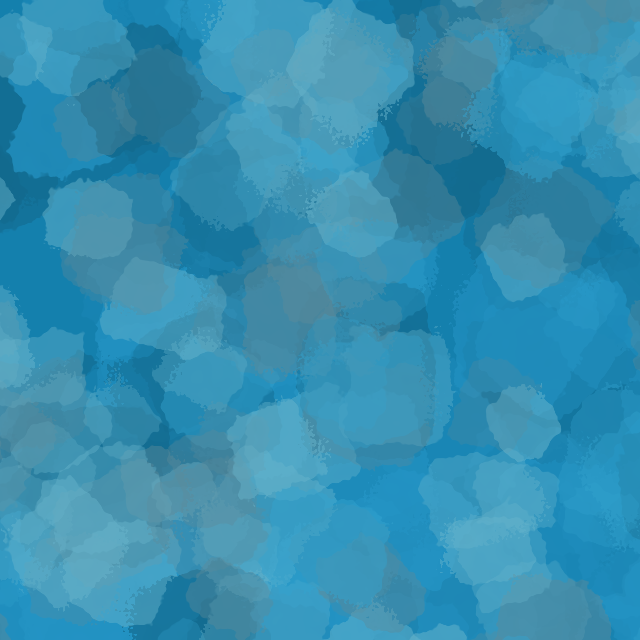
A Shadertoy shader for this background:

```glsl
// Layered translucent paint dabs in blues: a broad wash of deep and bright
// strokes, then clusters of smaller pale and grey dabs on top. Dabs sit on
// jittered grids; shared noise fields, mixed per dab, tear their outlines.

const vec3 BASE   = vec3(0.08, 0.50, 0.68);
const vec3 SHADOW = vec3(0.07, 0.41, 0.55);
const vec3 BRIGHT = vec3(0.14, 0.58, 0.77);
const vec3 PALE   = vec3(0.41, 0.71, 0.80);
const vec3 SKY    = vec3(0.20, 0.64, 0.81);
const vec3 GREY   = vec3(0.36, 0.54, 0.60);

const int   LAYERS      = 3;       // grids of each kind
const float WASH_CELL   = 0.21;
const vec2  WASH_RADIUS = vec2(0.075, 0.130);
const vec2  WASH_ALPHA  = vec2(0.30, 0.75);
const float DAB_CELL    = 0.15;
const vec2  DAB_RADIUS  = vec2(0.042, 0.092);
const vec2  DAB_ALPHA   = vec2(0.24, 0.50);
const vec2  DAB_CHANCE  = vec2(0.20, 0.95); // sparse and crowded regions
const float LOBES       = 0.34;    // coarse outline warp, relative to radius
const float TEAR        = 0.014;   // medium outline warp
const float FRAY        = 0.007;   // fine outline warp
const float SPECKLE     = 0.035;   // dry-brush breakup
const float MOTTLE      = 0.07;    // uneven paint density

// Noise shared by every dab at one point of the canvas
struct Fields { vec2 lobes, tear, fray, dry, speckle; float density; };

vec4 random4(vec2 p) {
    vec4 h = fract(p.xyxy * vec4(0.1031, 0.1030, 0.0973, 0.1099));
    h += dot(h, h.wzxy + 33.33);
    return fract((h.xxyz + h.yzzw) * h.zywx);
}

vec2 cornerSlopes(vec2 corner, vec2 offset) {
    vec4 g = random4(corner) * 2.0 - 1.0;
    return vec2(dot(g.xy, offset), dot(g.zw, offset));
}

// Two independent channels of gradient noise
vec2 gradientNoise(vec2 p) {
    vec2 i = floor(p), f = p - i;
    vec2 s = f * f * f * (f * (f * 6.0 - 15.0) + 10.0);
    vec2 e = vec2(1, 0);
    vec2 low  = mix(cornerSlopes(i, f), cornerSlopes(i + e, f - e), s.x);
    vec2 high = mix(cornerSlopes(i + e.yx, f - e.yx),
                    cornerSlopes(i + 1.0, f - 1.0), s.x);
    return mix(low, high, s.y);
}

// Coverage of one torn dab, 0 to 1; q is the offset from its centre
float dabMask(vec2 q, float radius, vec2 dir, float stretch, Fields f) {
    q = vec2(dot(q, dir) * stretch, (q.y * dir.x - q.x * dir.y) / stretch);
    q *= q;
    float d = sqrt(length(q)) - radius;
    d += LOBES * radius * dot(f.lobes, dir);
    d += TEAR * dot(f.tear, dir) + FRAY * dot(f.fray, dir);
    d += SPECKLE * smoothstep(0.0, 0.4, dot(f.dry, dir)) * dot(f.speckle, dir);
    float pixel = 0.8 / iResolution.y;
    return 1.0 - smoothstep(-pixel, pixel, d);
}

// Paints one jittered grid of dabs over the colour
vec3 paintLayer(vec3 colour, vec2 uv, Fields f, float seed, bool wash) {
    float cellSize = wash ? WASH_CELL : DAB_CELL;
    vec2 radii = wash ? WASH_RADIUS : DAB_RADIUS;
    vec2 alphas = wash ? WASH_ALPHA : DAB_ALPHA;
    vec2 p = uv / cellSize + seed * vec2(0.37, 0.71);
    vec2 home = floor(p);
    vec2 salt = seed * vec2(37.0, 59.0) + 11.0;

    for (int k = 0; k < 9; k++) {
        vec2 cell = home + vec2(k % 3, k / 3) - 1.0;
        vec4 place = random4(cell + salt);
        vec2 q = (p - cell - place.xy) * cellSize;
        float radius = mix(radii.x, radii.y, place.z);
        float reach = 1.4 * radius + 0.03;
        if (dot(q, q) > reach * reach) continue;

        // Cells of one coarse block share their crowding
        float crowd = random4(floor((cell + place.xy) * 0.5) + 300.0).x;
        if (!wash && place.w > mix(DAB_CHANCE.x, DAB_CHANCE.y, crowd)) continue;

        vec4 look = random4(cell + salt + 500.0);
        vec2 dir = normalize(look.xy - 0.5 + 1e-4);
        float mask = dabMask(q, radius, dir, mix(0.87, 1.15, fract(place.z * 7.0)), f);
        vec3 washPaint = look.z < 0.27 ? SHADOW : look.z < 0.55 ? BASE : BRIGHT;
        vec3 dabPaint = look.z < 0.45 ? PALE : look.z < 0.65 ? SKY : GREY;
        float alpha = mix(alphas.x, alphas.y, look.w) * f.density;
        colour = mix(colour, wash ? washPaint : dabPaint, mask * alpha);
    }
    return colour;
}

void mainImage(out vec4 fragColor, in vec2 fragCoord) {
    vec2 uv = fragCoord / iResolution.y;

    Fields f;
    f.lobes = gradientNoise(uv * 11.0 + 3.0);
    f.tear = gradientNoise(uv * 36.0 + 17.0);
    f.fray = gradientNoise(uv * 95.0 + 29.0);
    f.dry = gradientNoise(uv * 8.0 + 41.0);
    f.speckle = gradientNoise(uv * 185.0 + 53.0);
    f.density = 1.0 + MOTTLE * (f.tear.x + f.dry.y);

    vec3 colour = BASE;
    for (int i = 0; i < 2 * LAYERS; i++) {
        colour = paintLayer(colour, uv, f, float(i + 1), i < LAYERS);
    }
    fragColor = vec4(colour, 1.0);
}
```
